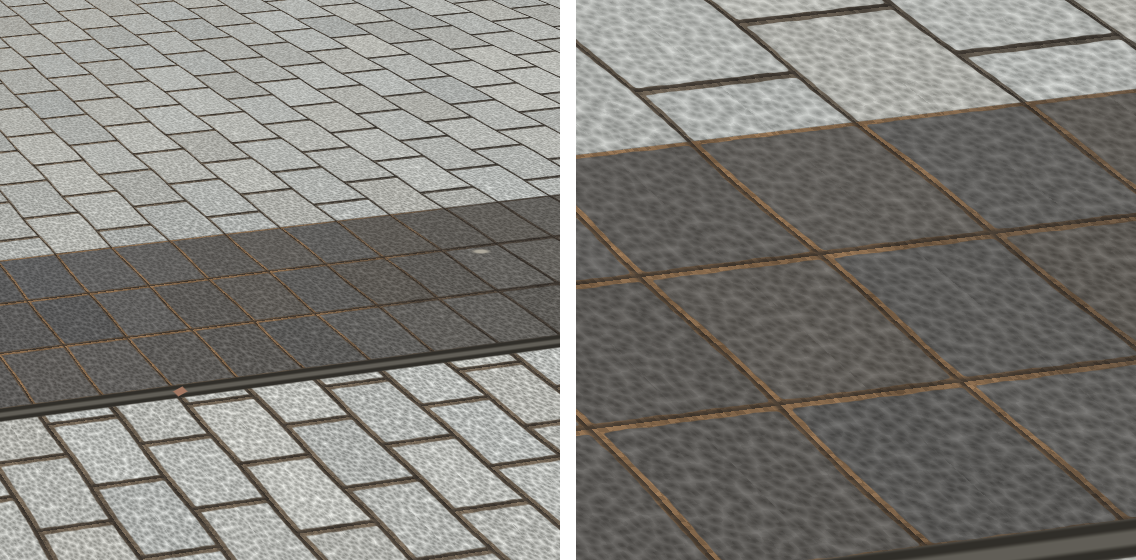
Left, the full canvas; right, a detail of the centre.
Reproduce this texture procedurally as a WebGL 1 fragment shader.

```glsl
precision highp float;
uniform vec2 u_resolution;

float hash(vec2 p) {
  return fract(sin(dot(p, vec2(127.1, 311.7))) * 43758.5);
}

// Distance to the nearest scattered grain
float cellular(vec2 p) {
  vec2 cell = floor(p);
  float nearest = 1.5;
  for (int j = -1; j <= 1; j++) {
    for (int i = -1; i <= 1; i++) {
      vec2 c = cell + vec2(float(i), float(j));
      vec2 grain = c + vec2(hash(c), hash(c + 51.3));
      nearest = min(nearest, length(p - grain));
    }
  }
  return nearest;
}

float layeredSines(vec2 p) {
  return (sin(p.x * 2.1 + 1.7 * sin(p.y * 1.3)) + 0.6 * sin(p.y * 4.7 + p.x * 3.1)
    + 0.4 * sin(p.x * 9.3 - p.y * 7.1)) * 0.5;
}

// Rounded paver in each unit cell, with grout shadowed along its far sides
vec3 pave(vec2 q, vec2 gap, float blur, vec3 stone, vec3 grout, float speckle) {
  vec2 id = floor(q);
  vec2 f = fract(q);
  float wear = layeredSines(q * 3.0);
  vec2 inner = 0.5 - gap - 0.02;
  float d = length(max(abs(f - 0.5) - inner, 0.0)) - 0.02 + 0.005 * layeredSines(q * 9.0);
  float cover = 1.0 - smoothstep(-blur, blur, d);

  float grain = cellular(q * 17.0) - 0.46;
  float fine = hash(floor(q * 40.0)) - 0.5;
  vec3 face = stone * (1.0 + 0.09 * (hash(id) - 0.5) + 0.012 * wear);
  face += (grain * 0.36 + fine * 0.07) * speckle;
  face += vec3(-0.012, 0.0, 0.014) * (hash(id + 9.7) - 0.4);
  face *= 1.0 - 0.1 * (1.0 - smoothstep(0.0, 0.05, -d));

  vec2 shade = smoothstep(1.0 - gap * 1.7, 1.0 - gap * 0.2, f);
  vec3 joint = mix(grout, vec3(0.2, 0.18, 0.16), max(shade.x, shade.y) * 0.75);
  joint *= 1.0 + 0.12 * wear + fine * 0.25;
  return mix(joint, face, cover);
}

void main() {
  vec2 p = gl_FragCoord.xy / u_resolution;
  p.y = 1.0 - p.y;

  // Perspective: column and row coordinates on the ground
  float depth = p.y + 0.833 + 0.05 * (p.x + 1.029);
  float column = ((p.x + 1.029) / depth - 0.92) / 0.081;
  float row = (p.y + 0.123 * p.x - 0.56) / depth;
  float pixel = 1.0 / (min(u_resolution.x, u_resolution.y) * depth);
  float blur = 13.0 * pixel;
  column += 0.012 * sin(row * 70.0 + floor(column + 0.5) * 2.4);

  // Pale pavers in half bond on both sides of the band
  float near = step(0.02, row);
  float stagger = 0.5 * mod(floor(column), 2.0);
  vec2 paleCell = vec2(column, (row - mix(-0.098, 0.157, near)) / 0.06 + stagger);
  paleCell.y += 0.035 * (hash(vec2(floor(column), near)) - 0.5);
  vec2 paleGap = mix(vec2(0.023, 0.032), vec2(0.058, 0.042), near);
  vec3 paleStone = mix(vec3(0.735, 0.74, 0.72), vec3(0.775, 0.78, 0.76),
    clamp(p.x * 0.6 + near * 0.6, 0.0, 1.0));
  vec3 paleGrout = mix(vec3(0.43, 0.38, 0.32), vec3(0.32, 0.3, 0.27),
    smoothstep(0.1, 0.8, p.x) * (1.0 - near));
  float speckle = mix(0.4, 1.0, smoothstep(0.9, 1.6, depth));
  vec3 color = pave(paleCell, paleGap, blur, paleStone, paleGrout, speckle);

  // Three aligned rows of dark pavers with sandy joints
  vec2 darkCell = vec2(column, (row + 0.0704) / 0.059);
  float sand = 1.0 - smoothstep(0.45, 0.95, p.x + 0.08 * layeredSines(darkCell));
  vec3 darkGrout = mix(vec3(0.27, 0.24, 0.21), vec3(0.51, 0.4, 0.29), sand);
  vec3 darkStone = mix(vec3(0.395, 0.39, 0.385), vec3(0.42, 0.405, 0.38), p.x);
  vec3 band = pave(darkCell + vec2(0.0, 40.0), vec2(0.031, 0.032), blur,
    darkStone, darkGrout, speckle * 0.5);

  // Edging strip with a groove on each side
  float edging = smoothstep(0.105 - pixel, 0.105 + pixel, row);
  float groove = 1.0 - smoothstep(0.0008, 0.0025 + pixel, abs(abs(row - 0.1115) - 0.0045));
  vec3 strip = mix(vec3(0.38, 0.37, 0.34), vec3(0.19, 0.18, 0.16), groove);
  band = mix(band, strip, edging);
  float inBand = smoothstep(-0.0704 - pixel, -0.0704 + pixel, row)
    * (1.0 - smoothstep(0.118 - pixel, 0.118 + pixel, row));
  color = mix(color, band, inBand);

  // Dry leaf and pale chip
  float soft = pixel * depth;
  vec2 leaf = p - vec2(0.322, 0.699);
  float leafShape = abs(leaf.x + leaf.y * 0.4) * 0.7 + abs(leaf.y) - 0.009;
  color = mix(vec3(0.64, 0.47, 0.39), color, smoothstep(-soft, soft, leafShape));
  vec2 chip = p - vec2(0.859, 0.449);
  float chipShape = length(chip * vec2(0.25, 1.0)) - 0.0035;
  color = mix(vec3(0.68, 0.66, 0.61), color, smoothstep(-soft, soft, chipShape));

  gl_FragColor = vec4(color, 1.0);
}
```
